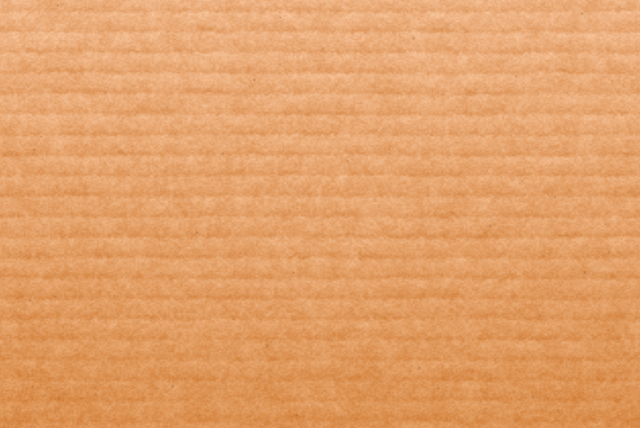
Write a WebGL 1 fragment shader that draws this texture.

```glsl
precision highp float;
uniform vec2 u_resolution;

const vec3 TOP_COLOR = vec3(0.925, 0.686, 0.494);
const vec3 BOTTOM_COLOR = vec3(0.860, 0.568, 0.318);
const vec3 TONE_STEP = vec3(0.065, 0.120, 0.165);
const vec3 SPECK_COLOR = vec3(0.62, 0.38, 0.20);

const float FLUTES = 20.87;       // ridges over the canvas height
const float FIRST_CREASE = 0.49;  // offset of the top crease, in ridges
const float CREASE_WIDTH = 0.13;  // in ridges
const float CREASE_DEPTH = 0.20;
const float FLUTE_LIGHT = 0.50;
const float CREASE_WOBBLE = 0.09;
const float CREASE_FRAY = 0.16;
const float MOTTLE = 0.62;
const float FIBRE = 0.80;
const float GRAIN = 0.50;
const float SPECK_CELLS = 18.0;
const float SPECK_CHANCE = 0.07;
const float SPECK_RADIUS = 0.0026;

float hash(vec2 p) {
  vec3 q = fract(p.xyx * vec3(0.1031, 0.1030, 0.0973));
  q += dot(q, q.yzx + 33.33);
  return fract((q.x + q.y) * q.z);
}

float noise(vec2 p) {
  vec2 cell = floor(p);
  vec2 f = fract(p);
  f = f * f * (3.0 - 2.0 * f);
  float low = mix(hash(cell), hash(cell + vec2(1.0, 0.0)), f.x);
  float high = mix(hash(cell + vec2(0.0, 1.0)), hash(cell + vec2(1.0)), f.x);
  return mix(low, high, f.y);
}

// Layered noise centred on zero
float fbm(vec2 p) {
  float sum = 0.0;
  float weight = 0.5;
  for (int i = 0; i < 3; i++) {
    sum += weight * (noise(p) - 0.5);
    p = p * 2.03 + 17.3;
    weight *= 0.6;
  }
  return sum;
}

// Light below each crease, fading down to the next one
float fluteTone(vec2 p) {
  float wobble = CREASE_WOBBLE * (noise(p * vec2(7.0, 12.0)) - 0.5)
               + CREASE_FRAY * (noise(p * 130.0) - 0.5);
  float row = (1.0 - p.y) * FLUTES - FIRST_CREASE + wobble;
  float f = fract(row);
  float lit = smoothstep(0.0, 0.22, f) * (1.0 - f) - 0.40;
  float d = min(f, 1.0 - f) / CREASE_WIDTH;
  float patchNoise = noise(vec2(p.x * 16.0, floor(row + 0.5) * 7.3 + 40.0));
  float wear = 0.25 + 1.1 * smoothstep(0.15, 0.85, patchNoise);
  float fade = mix(0.5, 1.0, smoothstep(0.0, 0.45, p.y));
  return fade * (FLUTE_LIGHT * lit - CREASE_DEPTH * wear * exp(-d * d));
}

// Sparse dark flecks, one at most per cell
float speckMask(vec2 p, float pixel) {
  vec2 cell = floor(p * SPECK_CELLS);
  vec2 jitter = vec2(hash(cell + 3.1), hash(cell + 71.7));
  vec2 center = (cell + 0.2 + 0.6 * jitter) / SPECK_CELLS;
  float radius = SPECK_RADIUS * mix(0.5, 1.0, hash(cell + 29.4));
  float present = step(hash(cell + 113.9), SPECK_CHANCE);
  float dist = length((p - center) * vec2(1.0, 0.8));
  return present * (1.0 - smoothstep(radius - pixel, radius + pixel, dist));
}

void main() {
  float pixel = 1.0 / u_resolution.y;
  vec2 p = gl_FragCoord.xy * pixel;
  float middle = 0.5 * u_resolution.x * pixel;
  vec2 mirrored = vec2(abs(p.x - middle), p.y);

  // Paper colour, slightly deeper in the lower corners
  vec3 color = mix(BOTTOM_COLOR, TOP_COLOR, pow(p.y, 0.88));
  float side = mirrored.x / middle;
  float tone = 0.06 - 0.14 * side * side * (1.0 - p.y);

  // Ridges, pulp mottling, fibres and grain
  tone += fluteTone(p);
  tone += MOTTLE * fbm(mirrored * vec2(26.0, 32.0) + 5.0);
  tone += FIBRE * fbm(p * vec2(90.0, 105.0) + 31.0);
  tone += GRAIN * (noise(p * vec2(210.0, 240.0)) - 0.5);
  color += TONE_STEP * tone;

  color = mix(color, SPECK_COLOR, 0.45 * speckMask(p, pixel));
  gl_FragColor = vec4(clamp(color, 0.0, 1.0), 1.0);
}
```
